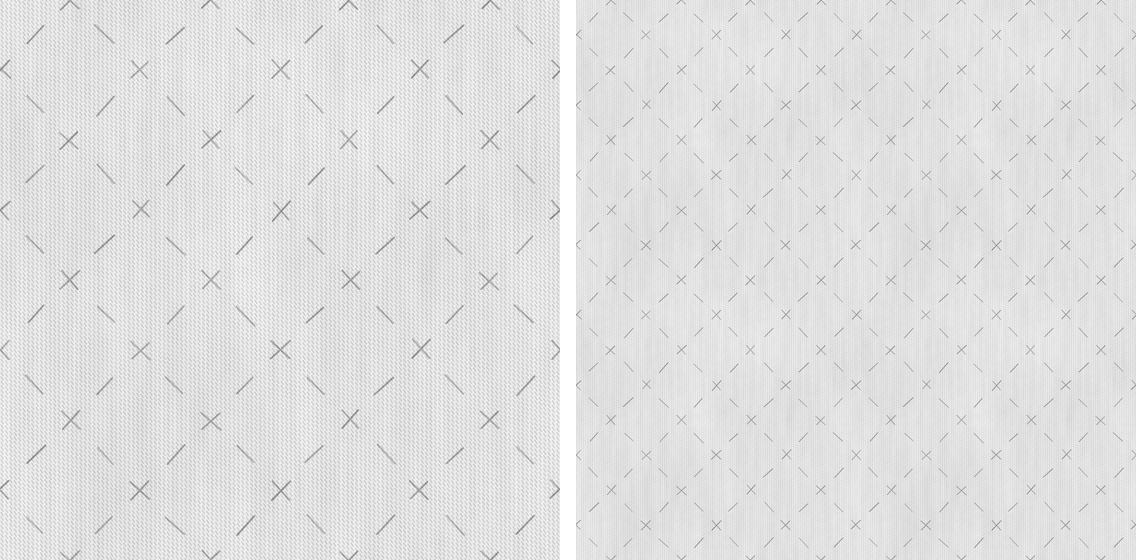
Left, the tile; right, the same tile 2 across and 2 down.
Reproduce this pattern procedurally as a Shadertoy shader.

```glsl
// Pale twill cloth with a diamond lattice of hand-drawn grey crosses and dashes.
const float LATTICE = 8.0;          // lattice steps per side: 4 x 4 repeats
const float THREADS = 128.0;        // weave cells per side
const float STROKE_LENGTH = 0.0220; // half length
const float STROKE_WIDTH = 0.0015;  // half width
const float POSITION_JITTER = 0.0024;
const float ANGLE_JITTER = 0.07;
const float RISING_INK = 0.33;      // darkening by strokes leaning right
const float FALLING_INK = 0.24;     // darkening by strokes leaning left
const vec3 CLOTH = vec3(0.925);
const vec3 GROOVE = vec3(0.795);
const float WEAR = 0.022;
const float STREAKS = 0.028;

// Integer hash, 0 to 1
float hash(vec2 cell, float seed) {
    uvec3 v = uvec3(ivec3(vec3(cell, seed))) * 1664525u + 1013904223u;
    v.x += v.y * v.z; v.y += v.z * v.x; v.z += v.x * v.y;
    v ^= v >> 16u;
    v.x += v.y * v.z;
    return float((v.x ^ (v.x >> 15u)) & 65535u) / 65535.0;
}

// Value noise that wraps over the canvas
float wrappedNoise(vec2 p, vec2 cells, float seed) {
    p *= cells;
    vec2 i = floor(p), f = fract(p);
    f = f * f * (3.0 - 2.0 * f);
    vec2 a = mod(i, cells), b = mod(i + 1.0, cells);
    return mix(mix(hash(a, seed), hash(vec2(b.x, a.y), seed), f.x),
               mix(hash(vec2(a.x, b.y), seed), hash(b, seed), f.x), f.y);
}

float segmentDistance(vec2 p, vec2 halfSpan) {
    float t = clamp(dot(p, halfSpan) / dot(halfSpan, halfSpan), -1.0, 1.0);
    return length(p - t * halfSpan);
}

// Short slanted grooves, stepped from column to column
float twill(vec2 p, float pixel) {
    vec2 q = p * THREADS;
    q.y += 0.25 * floor(q.x);
    vec2 local = fract(q) - 0.5;
    float d = 1.0;
    for (int k = -1; k <= 1; k++)
        d = min(d, segmentDistance(local - vec2(0.0, k), vec2(-0.22, 0.34)));
    float blur = max(0.13, 0.5 * pixel * THREADS);
    return 1.0 - smoothstep(0.16 - blur, 0.16 + blur, d);
}

// One uneven stroke; lean is 1 for rising, -1 for falling
float stroke(vec2 p, vec2 id, float lean, float seed, float pixel) {
    float angle = lean * 0.785398 + (hash(id, seed) - 0.5) * 2.0 * ANGLE_JITTER;
    float halfLength = STROKE_LENGTH * mix(0.9, 1.08, hash(id, seed + 1.0));
    vec2 along = vec2(cos(angle), sin(angle));
    float d = segmentDistance(p, along * halfLength) - STROKE_WIDTH;
    float cover = 1.0 - smoothstep(-0.6 * pixel, 0.6 * pixel, d);
    float ink = lean > 0.0 ? RISING_INK : FALLING_INK;
    float fade = (hash(id, seed + 2.0) - 0.5) * dot(p, along) / halfLength;
    return cover * ink * (mix(0.82, 1.16, hash(id, seed + 3.0)) + 0.25 * fade);
}

vec2 jitter(vec2 id, float seed) {
    return (vec2(hash(id, seed), hash(id, seed + 1.0)) - 0.5) * 2.0 * POSITION_JITTER;
}

// Crosses on alternate lattice nodes, dashes in the middle of every square
float marks(vec2 p, float pixel) {
    vec2 node = floor(p * LATTICE + 0.5);
    vec2 id = mod(node, LATTICE);
    vec2 q = p - node / LATTICE - jitter(id, 11.0);
    float crossInk = max(stroke(q, id, 1.0, 21.0, pixel),
                         stroke(q, id, -1.0, 31.0, pixel) * 1.15);
    crossInk *= mod(id.x + id.y, 2.0);

    vec2 square = floor(p * LATTICE);
    id = mod(square, LATTICE);
    q = p - (square + 0.5) / LATTICE - jitter(id, 41.0);
    float lean = mod(id.x + id.y, 2.0) * 2.0 - 1.0;
    return max(crossInk, stroke(q, id, lean, 51.0, pixel));
}

void mainImage(out vec4 fragColor, in vec2 fragCoord) {
    vec2 p = fragCoord / iResolution.xy;
    float pixel = 1.0 / min(iResolution.x, iResolution.y);

    // Woven ground
    float depth = mix(0.8, 1.1, wrappedNoise(p, vec2(64.0, 64.0), 61.0));
    vec3 color = mix(CLOTH, GROOVE, twill(p, pixel) * depth);

    // Soft patches and vertical thread streaks
    float patches = 0.65 * wrappedNoise(p, vec2(5.0, 4.0), 71.0)
                  + 0.35 * wrappedNoise(p, vec2(13.0, 9.0), 72.0);
    float streaks = wrappedNoise(p, vec2(90.0, 8.0), 73.0);
    color += (patches - 0.5) * 2.0 * WEAR + (streaks - 0.5) * STREAKS;

    // Drawn strokes let the weave show through
    color *= 1.0 - marks(p, pixel);
    fragColor = vec4(color, 1.0);
}
```
